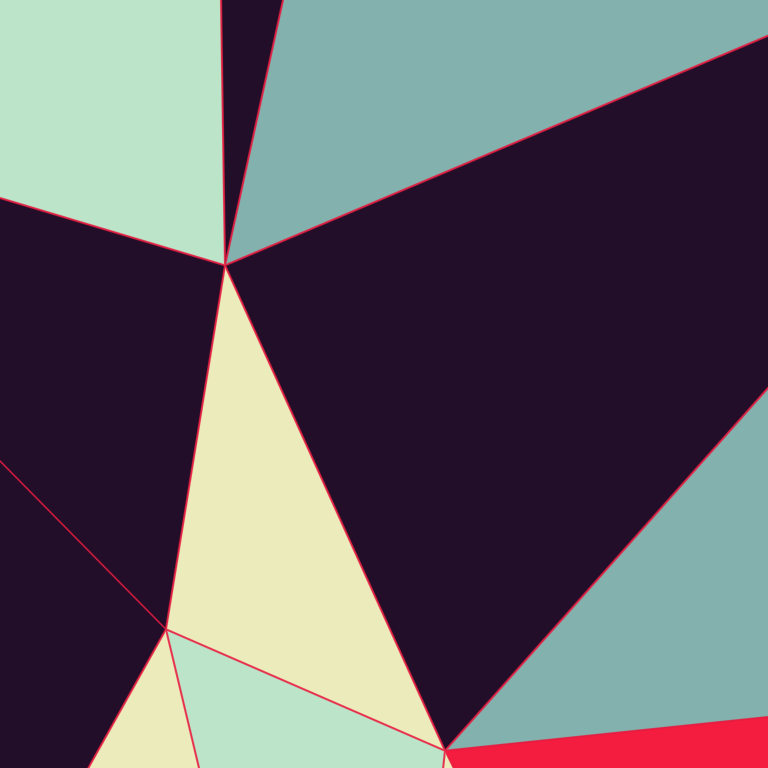
Write a three.js fragment shader that draws this background.

```glsl
varying vec2 vUv;

const vec3 DARK = vec3(0.137, 0.055, 0.161);
const vec3 MINT = vec3(0.737, 0.894, 0.784);
const vec3 TEAL = vec3(0.514, 0.694, 0.682);
const vec3 CREAM = vec3(0.925, 0.922, 0.737);
const vec3 RED = vec3(0.957, 0.110, 0.247);
const vec3 LINE = vec3(0.910, 0.110, 0.250);

const float SOFT = 0.001;
const float WIDE = 0.0013;
const float THIN = 0.0010;

// Signed distance to the line from a to b, positive on its left
float leftOf(vec2 p, vec2 a, vec2 b) {
  vec2 dir = normalize(b - a);
  vec2 rel = p - a;
  return dir.x * rel.y - dir.y * rel.x;
}

// Coverage of the wedge swept counterclockwise from one ray to another
float wedge(vec2 p, vec2 apex, vec2 start, vec2 end) {
  float inside = min(leftOf(p, apex, start), -leftOf(p, apex, end));
  return smoothstep(-SOFT, SOFT, inside);
}

// Coverage of a line segment with the given half width
float stroke(vec2 p, vec2 a, vec2 b, float halfWidth) {
  vec2 rel = p - a;
  vec2 span = b - a;
  float t = clamp(dot(rel, span) / dot(span, span), 0.0, 1.0);
  float d = length(rel - span * t);
  return 1.0 - smoothstep(halfWidth - SOFT, halfWidth + SOFT, d);
}

void main() {
  vec2 p = vUv;

  // Mesh joints
  vec2 hub = vec2(0.2930, 0.6545);
  vec2 knee = vec2(0.2161, 0.1806);
  vec2 foot = vec2(0.5794, 0.0225);

  // Where the edges leave the canvas
  vec2 hubLeft = vec2(0.0, 0.7422);
  vec2 hubTopA = vec2(0.2878, 1.0);
  vec2 hubTopB = vec2(0.3685, 1.0);
  vec2 hubRight = vec2(1.0, 0.9535);
  vec2 kneeLeft = vec2(0.0, 0.3997);
  vec2 kneeBaseA = vec2(0.1150, 0.0);
  vec2 kneeBaseB = vec2(0.2591, 0.0);
  vec2 footRightA = vec2(1.0, 0.4948);
  vec2 footRightB = vec2(1.0, 0.0664);
  vec2 footBaseA = vec2(0.5770, 0.0);
  vec2 footBaseB = vec2(0.5905, 0.0);

  // Facets, each lower one covering the overrun of the one above
  vec3 color = DARK;
  color = mix(color, MINT, wedge(p, hub, hubTopA, hubLeft));
  color = mix(color, TEAL, wedge(p, hub, hubRight, hubTopB));
  color = mix(color, CREAM, wedge(p, hub, knee, foot));
  color = mix(color, CREAM, wedge(p, knee, kneeBaseA, kneeBaseB));
  color = mix(color, MINT, wedge(p, knee, kneeBaseB, foot));
  color = mix(color, TEAL, wedge(p, foot, footRightB, footRightA));
  color = mix(color, CREAM, wedge(p, foot, footBaseA, footBaseB));
  color = mix(color, RED, wedge(p, foot, footBaseB, footRightB));

  // Edges around the hub
  float edge = stroke(p, hub, hubLeft, WIDE);
  edge = max(edge, stroke(p, hub, hubTopA, WIDE));
  edge = max(edge, stroke(p, hub, hubTopB, WIDE));
  edge = max(edge, stroke(p, hub, hubRight, WIDE));
  edge = max(edge, stroke(p, hub, knee, WIDE));
  edge = max(edge, stroke(p, hub, foot, WIDE));

  // Edges around the knee
  edge = max(edge, stroke(p, knee, kneeLeft, THIN));
  edge = max(edge, stroke(p, knee, kneeBaseA, WIDE));
  edge = max(edge, stroke(p, knee, kneeBaseB, WIDE));
  edge = max(edge, stroke(p, knee, foot, WIDE));

  // Edges around the foot
  edge = max(edge, stroke(p, foot, footRightA, WIDE));
  edge = max(edge, stroke(p, foot, footRightB, WIDE));
  edge = max(edge, stroke(p, foot, footBaseA, WIDE));
  edge = max(edge, stroke(p, foot, footBaseB, THIN));

  color = mix(color, LINE, edge * 0.9);
  gl_FragColor = vec4(color, 1.0);
}
```
